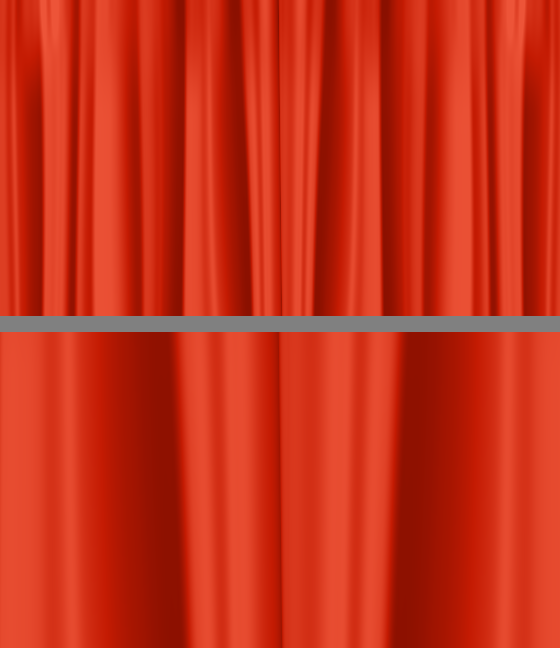
Top: the whole. Bottom: its middle third, enlarged.
Write a Shadertoy shader that draws this texture.

```glsl
const int FOLDS = 7;

// Each fold: outer edge, peak tone, plateau share, valley tone
const vec4 FOLD[FOLDS] = vec4[FOLDS](
    vec4(0.516, 0.76, 0.25, 0.10),
    vec4(0.436, 0.88, 0.60, 0.10),
    vec4(0.371, 0.76, 0.30, 0.38),
    vec4(0.340, 0.95, 0.40, 0.18),
    vec4(0.259, 0.72, 0.08, 0.04),
    vec4(0.181, 0.90, 0.25, 0.07),
    vec4(0.066, 0.82, 0.60, 0.62));
const float CREASE[FOLDS] = float[FOLDS](0.22, 0.03, 0.0, 0.0, 0.05, 0.22, 0.14);

float hash(float n) {
    return fract(sin(n * 127.1) * 43758.5);
}

float noise(float x) {
    float cell = floor(x);
    float f = fract(x);
    return mix(hash(cell), hash(cell + 1.0), f * f * (3.0 - 2.0 * f));
}

float bump(float x, float center, float width) {
    float q = (x - center) / width;
    return exp(-q * q);
}

// Plateau falling into a valley, with one crease and a thin ridge beside it
float foldTone(float u, float peak, float plateau, float valley, float crease) {
    float tone = mix(peak, valley, smoothstep(plateau, 0.97, u));
    return tone + crease * (bump(u, 0.49, 0.05) - bump(u, 0.37, 0.07));
}

// Folds overlap from the outer side towards the seam
float drape(float d) {
    float tone = FOLD[0].w;
    for (int i = 0; i < FOLDS; i++) {
        vec4 fold = FOLD[i];
        float inner = i < FOLDS - 1 ? FOLD[i + 1].x : 0.0;
        float u = clamp((fold.x - d) / (fold.x - inner), 0.0, 1.0);
        float layer = foldTone(u, fold.y, fold.z, fold.w, CREASE[i]);
        tone = mix(tone, layer, smoothstep(0.0, 0.011, fold.x - d));
    }
    return tone;
}

// Small pleats gathered under the rail, tapering downwards
float gather(float d, float y) {
    float broad = noise(d * 38.0 + 3.0) - 0.5;
    float fine = noise(d * 105.0 + 17.0) - 0.5;
    float fineReach = smoothstep(0.80, 1.0, y) * (0.3 + bump(d, 0.42, 0.03));
    return 0.55 * broad * smoothstep(0.62, 1.0, y) + 0.5 * fine * fineReach;
}

vec3 clothColor(float tone) {
    vec3 shadow = vec3(0.53, 0.06, 0.0);
    vec3 red = vec3(0.77, 0.105, 0.01);
    vec3 light = vec3(0.93, 0.33, 0.22);
    float t = clamp(tone, 0.0, 1.0);
    return t < 0.4 ? mix(shadow, red, t / 0.4) : mix(red, light, (t - 0.4) / 0.6);
}

void mainImage(out vec4 fragColor, in vec2 fragCoord) {
    vec2 uv = fragCoord / iResolution.xy;
    float y = uv.y;

    // Mirrored panels, slightly swaying with height
    float d = abs(uv.x - 0.505);
    float nearSeam = 1.0 - smoothstep(0.05, 0.2, d);
    float hang = d * (1.0 - 0.25 * (y - 0.4) * nearSeam);
    hang += 0.004 * sin(d * 31.0 + y * 2.6) * smoothstep(0.02, 0.1, d);

    // Shading softens towards the rail and deepens below
    float tone = drape(hang);
    tone = mix(tone, 0.55, 0.42 * smoothstep(0.6, 1.0, y));
    tone += gather(hang, y);
    tone += 0.05 * (noise(hang * 140.0) - 0.5);
    tone -= 0.05 * (0.5 - y) * (1.0 - tone);

    // Ripples and overlap shadow at the seam
    float ripple = sin(hang * 270.0 + 0.8);
    tone += 0.10 * ripple * (1.0 - smoothstep(0.045, 0.07, hang));
    float seam = uv.x - (0.503 - 0.006 * y);
    float shade = seam < 0.0 ? exp(seam / 0.006) : exp(-seam / 0.0012);
    tone -= 0.55 * shade;

    fragColor = vec4(clothColor(tone), 1.0);
}
```
